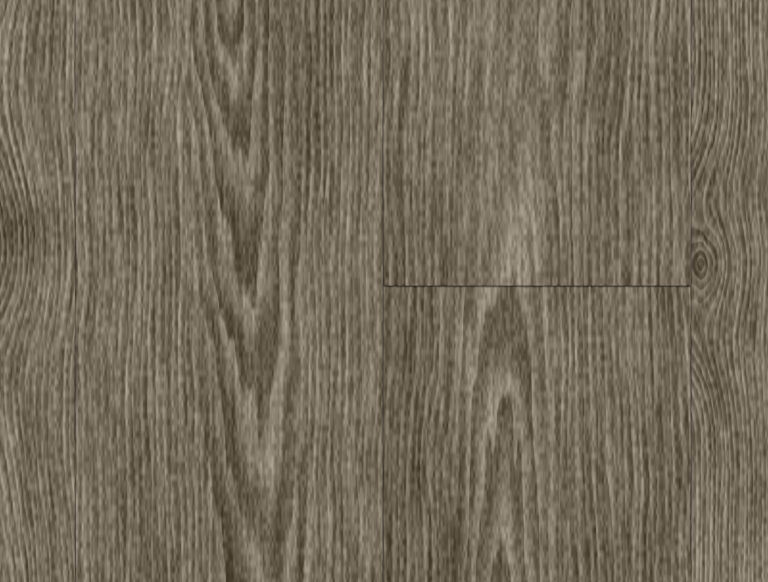
Reproduce this texture procedurally as a Shadertoy shader.

```glsl
// Weathered oak floor: wide upright planks with one butt joint.
// Each plank has thin growth lines along its grain and, where the heartwood
// shows, nested arches; stretched fibre and pore noise cover both.

#define FIRST_SEAM 0.098
#define PLANK_WIDTH 0.401
#define JOINT_HEIGHT 0.385
#define SEAM_HALF 0.0009
#define ARCH_SPACING 0.019
#define LINE_SPACING 0.0098
#define ARCH_AMOUNT 0.62
#define LINE_AMOUNT 0.42
#define FIBRE_AMOUNT 0.44
#define PORE_AMOUNT 0.44
#define DARK_WOOD vec3(0.290, 0.250, 0.188)
#define PALE_WOOD vec3(0.645, 0.606, 0.540)

float hash(vec2 p) {
    vec3 q = fract(vec3(p.xyx) * 0.1031);
    q += dot(q, q.yzx + 33.33);
    return fract((q.x + q.y) * q.z);
}

float noise(vec2 p) {
    vec2 cell = floor(p), f = fract(p);
    f = f * f * (3.0 - 2.0 * f);
    float low = mix(hash(cell), hash(cell + vec2(1, 0)), f.x);
    float high = mix(hash(cell + vec2(0, 1)), hash(cell + vec2(1, 1)), f.x);
    return mix(low, high, f.y);
}

// Distance from the pith of a log cut at a changing depth: nested arches
float archField(float across, float depth) {
    return length(vec2(1.2 * across, depth));
}

// Upright grain that wraps into ovals around a knot
float knotField(vec2 d, float reach, float stretch) {
    float near = exp(-dot(d, d) / (reach * reach));
    return mix(d.x, length(d * vec2(1.0, stretch)), near);
}

// Soft round spot
float spot(vec2 d) {
    return exp(-dot(d, d));
}

// Pale line with a crisp leading edge and a soft tail, varied per ring
float ringLine(float phase, float rise) {
    float t = fract(phase);
    float profile = smoothstep(0.0, rise, t) * (1.0 - smoothstep(rise, 0.85, t));
    return profile * (0.5 + 0.5 * hash(vec2(floor(phase), 7.0)));
}

float seam(float dist, float pixel) {
    return 1.0 - smoothstep(SEAM_HALF - 0.5 * pixel, SEAM_HALF + pixel, abs(dist));
}

void mainImage(out vec4 fragColor, in vec2 fragCoord) {
    vec2 p = fragCoord / iResolution.x;
    float pixel = 1.0 / iResolution.x;

    // Plank layout
    float lane = (p.x - FIRST_SEAM) / PLANK_WIDTH;
    float column = floor(lane);
    bool jointed = column == 1.0;
    bool upper = jointed && p.y > JOINT_HEIGHT;
    vec2 q = p + vec2(0.0, column * 3.7 + (upper ? 1.9 : 0.0));

    // Arches, heartwood strength, grain direction and tone of each plank
    float arch = 0.0, heart = 0.0, flow = p.x, tone, density = 1.0;
    if (column < 0.0) {
        flow = knotField(p - vec2(-0.03, 0.445), 0.24, 0.45);
        tone = 0.49 - 0.2 * spot((p - vec2(0.03, 0.46)) / vec2(0.05, 0.04));
        density = 1.3;
    } else if (column < 1.0) {
        float across = p.x - 0.347 + 0.06 * p.y;
        arch = archField(across, 0.105 - 0.115 * p.y);
        heart = 1.0 - smoothstep(0.045, 0.085, abs(across));
        flow += 0.05 * (0.3 - p.x) * (p.y - 0.4);
        tone = 0.46 - 0.06 * heart;
    } else if (upper) {
        arch = archField(p.x - 0.68, 0.07 + 0.03 * p.y);
        heart = 0.7 * spot(vec2((p.x - 0.68) / 0.08, 0.0));
        flow += 0.012 * noise(q * vec2(9.0, 6.0));
        tone = 0.51 + 0.12 * spot(vec2((p.x - 0.68) / 0.06, (p.y - 0.6) / 0.3));
        density = 0.8;
    } else if (jointed) {
        float across = p.x - 0.655;
        arch = archField(across, 0.02 + 0.115 * p.y);
        heart = 1.0 - smoothstep(0.035, 0.09, abs(across));
        flow -= 0.2 * across * (0.4 - p.y);
        tone = 0.44 - 0.03 * heart;
    } else {
        flow = knotField(p - vec2(0.912, 0.414), 0.11, 0.6);
        tone = 0.54 - 0.25 * spot((p - vec2(0.908, 0.414)) / 0.018);
        density = 1.6;
    }

    // Growth lines, wandering slowly and frayed along the fibres
    float wander = noise(q * vec2(14.0, 7.0)) + 0.4 * noise(q * vec2(36.0, 13.0));
    float fray = noise(q * vec2(115.0, 9.0)) + 0.5 * noise(q * vec2(240.0, 22.0));
    float lines = ringLine(flow * density / LINE_SPACING + 1.2 * wander + 0.4 * fray, 0.25);
    float arches = ringLine(arch / ARCH_SPACING + 0.7 * wander + 0.34 * fray, 0.16);
    float rings = mix(LINE_AMOUNT * (lines - 0.34), ARCH_AMOUNT * (arches - 0.32), heart);

    // Fine fibres, short pores and broad weathering
    float fibre = noise(vec2(flow, q.y) * vec2(270.0, 12.0)) - 0.5;
    float pore = noise(q * vec2(400.0, 125.0)) - 0.5;
    float cloud = noise(q * vec2(17.0, 3.0)) - 0.5;
    float shade = tone + rings + FIBRE_AMOUNT * (1.0 - 0.3 * heart) * fibre
        + PORE_AMOUNT * pore + 0.26 * cloud;
    vec3 color = mix(DARK_WOOD, PALE_WOOD, clamp(shade, -0.1, 1.1));

    // Seams between planks, worn unevenly, and the butt joint
    float wear = mix(0.4, 1.0, noise(p * vec2(5.0, 28.0)));
    float sideGap = seam((lane - floor(lane + 0.5)) * PLANK_WIDTH, pixel);
    float endGap = jointed ? seam(p.y - JOINT_HEIGHT, pixel) : 0.0;
    color *= 1.0 - max(0.34 * wear * sideGap, 0.38 * endGap);

    fragColor = vec4(color, 1.0);
}
```
